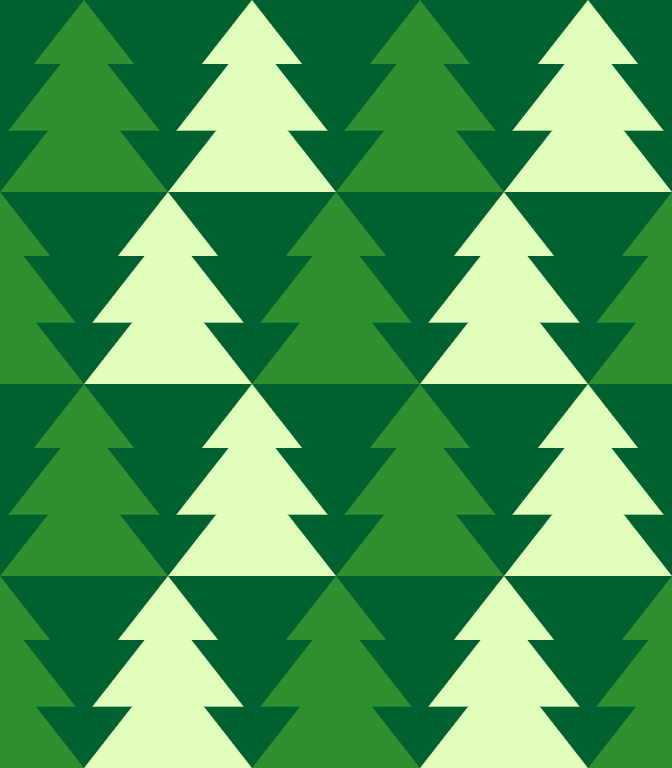
Write a Shadertoy shader that draws this pattern.

```glsl
// Rows of three-tiered fir trees on dark green, alternating mid green and pale lime.
// Each tree is a union of three triangles sharing one slope; every other row is
// offset by half a tile, so each tree tip touches the bases of the row above.

const vec2 TILES = vec2(4.0, 4.0);           // trees across and down
const vec3 GROUND = vec3(0.0, 0.38, 0.18);
const vec3 MID_GREEN = vec3(0.19, 0.56, 0.19);
const vec3 PALE_LIME = vec3(0.88, 1.0, 0.74);

// Tier bases, in tile units: x = half width, y = depth below the tree tip
const vec2 TOP_TIER = vec2(0.2983, 0.3333);
const vec2 MIDDLE_TIER = vec2(0.4504, 0.6806);
const vec2 BOTTOM_TIER = vec2(0.5, 1.0);
const float SLOPE = 0.895;                   // half width gained per unit of depth

// Signed distance bound to a triangle standing on the given base, y pointing down
float tierDistance(vec2 p, vec2 base, float aspect) {
    float slope = SLOPE * aspect;
    float side = abs(p.x) - base.x * aspect - (p.y - base.y) * slope;
    return max(side / sqrt(1.0 + slope * slope), p.y - base.y);
}

float treeDistance(vec2 p, float aspect) {
    float d = tierDistance(p, TOP_TIER, aspect);
    d = min(d, tierDistance(p, MIDDLE_TIER, aspect));
    return min(d, tierDistance(p, BOTTOM_TIER, aspect));
}

void mainImage(out vec4 fragColor, in vec2 fragCoord) {
    vec2 tileSize = iResolution.xy / TILES;
    float aspect = tileSize.x / tileSize.y;

    // Brick layout, counted from the bottom row
    vec2 grid = fragCoord / tileSize;
    float row = floor(grid.y);
    grid.x += 0.5 * (1.0 - mod(row, 2.0));
    vec2 local = fract(grid);

    // Tree coordinates: unit tile height, tip at the origin
    vec2 p = vec2((local.x - 0.5) * aspect, 1.0 - local.y);
    float pixel = 1.0 / tileSize.y;
    float coverage = clamp(0.5 - treeDistance(p, aspect) / pixel, 0.0, 1.0);

    // Alternate the tree colour along each row
    vec3 treeColor = mix(MID_GREEN, PALE_LIME, mod(floor(grid.x), 2.0));
    fragColor = vec4(mix(GROUND, treeColor, coverage), 1.0);
}
```
